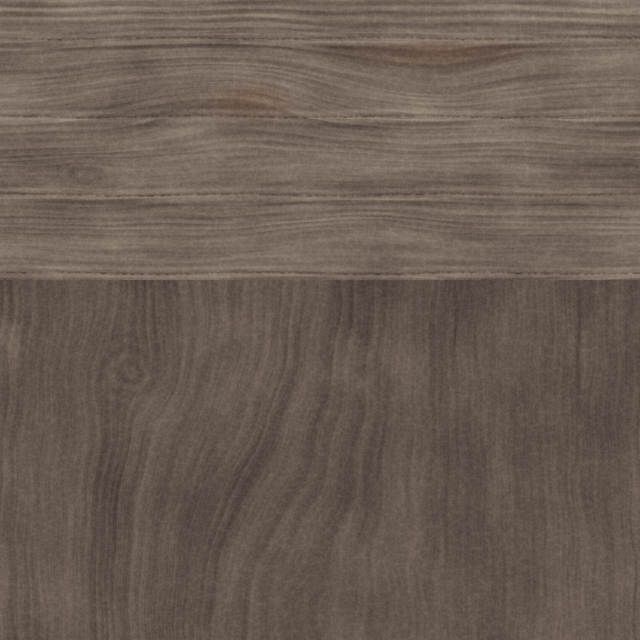
A WebGL 1 fragment shader for this texture:

```glsl
precision highp float;
// Weathered brown wood: four horizontal planks above one broad board with upright grain and a knot.
uniform vec2 u_resolution;
#define BOARD_TOP 0.5625
#define SEAM_FIRST 0.569
#define SEAM_STEP 0.1222
#define PLANK_TONE 0.61
#define BOARD_TONE 0.31
#define PLANK_RINGS 66.0
#define BOARD_RINGS 42.0
#define FIBRE 0.22
#define GRIT 0.11
#define DARK vec3(0.295, 0.247, 0.222)
#define PALE vec3(0.585, 0.525, 0.470)
#define RUST vec3(0.022, -0.012, -0.025)

vec2 hash2(vec2 p) {
  p = vec2(dot(p, vec2(127.1, 311.7)), dot(p, vec2(269.5, 183.3)));
  return fract(sin(p) * 43758.5);
}
// Distance to the nearest scattered cell point, centred near zero
float cells(vec2 p) {
  vec2 base = floor(p), f = fract(p);
  float nearest = 2.0;
  for (int j = -1; j <= 1; j++)
    for (int i = -1; i <= 1; i++) {
      vec2 o = vec2(float(i), float(j)), d = o + hash2(base + o) - f;
      nearest = min(nearest, dot(d, d));
    }
  return sqrt(nearest) - 0.45;
}
// Layered, rotated sines: soft clouds in about -1..1
float waves(vec2 p) {
  float sum = 0.0, amp = 0.5;
  for (int i = 0; i < 5; i++) {
    p = mat2(0.8, 0.6, -0.6, 0.8) * p * 1.65 + 1.7;
    sum += amp * sin(p.x + 1.4 * sin(p.y));
    amp *= 0.62;
  }
  return sum;
}
float blob(vec2 p, vec2 centre, vec2 radius) {
  vec2 q = (p - centre) / radius;
  return exp(-dot(q, q));
}
float line(float d, float width) { return exp(-d * d / (width * width)); }
// Growth rings: slow darkening, then a quick return to pale
float rings(float v) {
  v += 0.55 * sin(v * 0.73) + 0.3 * sin(v * 1.91 + 1.0);
  float f = fract(v);
  return (0.45 - smoothstep(0.0, 0.78, f) + smoothstep(0.78, 1.0, f)) * (0.65 + 0.35 * sin(v * 0.57 + 2.0));
}
// Fine streaks running along the grain
float fibres(float across, float along) {
  return cells(vec2(across * 190.0, along * 11.0)) + 0.8 * cells(vec2(across * 75.0, along * 4.0 + 9.0));
}

vec3 planks(vec2 p) {
  float row = floor((p.y - SEAM_FIRST) / SEAM_STEP);
  float seamY = SEAM_FIRST + SEAM_STEP * floor((p.y - SEAM_FIRST) / SEAM_STEP + 0.5);
  // Grain height, arched in one plank and pushed aside by a knot
  float v = p.y + 0.009 * waves(vec2(p.x * 2.8 + row * 3.7, p.y * 7.0));
  v -= 0.040 * blob(p, vec2(0.36, 0.85), vec2(0.17, 0.075));
  v += 0.022 * blob(p, vec2(0.66, 0.87), vec2(0.16, 0.05));
  v -= 0.018 * blob(p, vec2(0.56, 0.63), vec2(0.13, 0.05));
  vec2 k = (p - vec2(0.135, 0.727)) / vec2(0.042, 0.023);
  float knot = exp(-dot(k, k));
  v -= 0.012 * k.y * knot;
  float t = PLANK_TONE + 0.23 * rings(v * PLANK_RINGS + row * 2.3) + FIBRE * fibres(v, p.x);
  t += 0.14 * waves(vec2(p.x * 5.0 + row, v * 24.0)) + 0.08 * waves(p * 17.0);
  t += knot * (0.07 * sin(length(k) * 9.0) - 0.05);
  // Broad stains and worn spots
  t -= 0.22 * blob(p, vec2(0.03, 0.735), vec2(0.14, 0.025));
  t -= 0.24 * blob(p, vec2(0.50, 0.575 + 0.12 * p.x), vec2(0.08, 0.011));
  t -= 0.20 * blob(p, vec2(0.97, 0.742), vec2(0.08, 0.020));
  t -= 0.16 * blob(p, vec2(0.76, 0.718), vec2(0.12, 0.010));
  t -= 0.16 * blob(p, vec2(0.64, 0.915), vec2(0.14, 0.012));
  t += 0.15 * blob(p, vec2(0.66, 0.835), vec2(0.09, 0.025));
  t += 0.12 * blob(p, vec2(0.22, 0.785), vec2(0.18, 0.020));
  // Seams: two pale rims around a broken dark joint
  float d = p.y - seamY - 0.0015 * sin(p.x * 19.0 + row);
  float wear = 0.7 + 0.35 * waves(vec2(p.x * 9.0, seamY * 40.0));
  float chips = cells(vec2(p.x * 130.0, seamY * 9.0));
  t += 0.30 * wear * line(d, 0.0035) + 0.20 * wear * line(d - 0.012, 0.003);
  t -= (0.22 + 0.5 * chips) * line(d - 0.005 + 0.003 * chips, 0.0018);
  t -= 0.16 * line(d + 0.009, 0.004) + 0.10 * line(d - 0.019, 0.004);
  t += 0.15 * smoothstep(0.94, 0.97, p.y) * sin(v * 390.0 + 1.0);
  float rust = blob(p, vec2(0.68, 0.916), vec2(0.12, 0.018)) + blob(p, vec2(0.39, 0.84), vec2(0.06, 0.025));
  return mix(DARK, PALE, t) + RUST * rust;
}

vec3 board(vec2 p) {
  // Upright grain sweeps left toward the bottom and parts around the knot
  float u = p.x + 0.15 * smoothstep(0.54, 0.0, p.y) * line(p.x - 0.35, 0.19);
  u += 0.008 * waves(vec2(p.x * 4.0, p.y * 3.5)) + 0.002 * sin(p.y * 44.0 + p.x * 25.0);
  vec2 k = (p - vec2(0.202, 0.418)) / vec2(0.042, 0.036);
  float r = length(k + 0.12 * waves(p * 14.0)), knot = exp(-r * r * 0.65);
  u -= 0.028 * k.x * exp(-dot(k, k) * 0.3);
  float calm = 1.0 - 0.75 * smoothstep(0.66, 0.73, p.x) * (1.0 - smoothstep(0.82, 0.90, p.x));
  float t = BOARD_TONE + 0.16 * calm * (1.0 - knot) * rings(u * BOARD_RINGS) + 0.7 * FIBRE * fibres(u, p.y);
  t += 0.10 * waves(vec2(u * 15.0, p.y * 3.0)) + 0.08 * waves(p * 11.0);
  t += knot * (0.06 + 0.10 * sin(r * 11.0));
  // Dark tongues and narrow cracks
  t -= 0.17 * blob(p, vec2(0.145 + 0.10 * p.y, 0.26), vec2(0.028, 0.10));
  t -= 0.15 * blob(p, vec2(0.68, 0.45), vec2(0.030, 0.11)) + 0.08 * blob(p, vec2(0.68, 0.25), vec2(0.06, 0.10));
  float sway = 0.002 * sin(p.y * 40.0);
  t -= 0.20 * blob(p, vec2(0.711 + sway, 0.47), vec2(0.003, 0.09));
  t -= 0.22 * blob(p, vec2(0.904 + sway, 0.49), vec2(0.004, 0.10));
  // Scuffed pale patches
  float scuff = blob(p, vec2(0.01, 0.47), vec2(0.045, 0.05)) + blob(p, vec2(0.57, 0.42), vec2(0.07, 0.055))
    + 0.6 * blob(p, vec2(0.36, 0.43), vec2(0.05, 0.09)) + 0.4 * blob(p, vec2(0.80, 0.30), vec2(0.09, 0.22));
  t += 0.24 * scuff * smoothstep(-0.6, 0.7, waves(p * 26.0));
  return mix(DARK, PALE, t + 0.04 * smoothstep(0.3, 0.0, p.y) - 0.06 * smoothstep(0.50, BOARD_TOP, p.y));
}

void main() {
  vec2 p = gl_FragCoord.xy / u_resolution;
  float edge = 0.7 / u_resolution.y;
  vec3 colour = mix(board(p), planks(p), smoothstep(-edge, edge, p.y - BOARD_TOP));
  colour += GRIT * (0.5 * cells(p * 210.0) + 0.4 * cells(p * 90.0 + 5.0));
  gl_FragColor = vec4(clamp(colour, 0.0, 1.0), 1.0);
}
```
